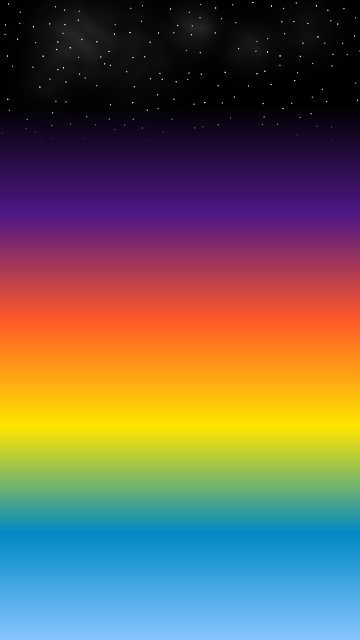
Reproduce this background procedurally as a Shadertoy shader.

```glsl
// Vertical dusk gradient from pale blue up to a black, hazy, starry sky.

// Sky colours, evenly spaced from bottom to top
const vec3 SKY[7] = vec3[7](
    vec3(0.53, 0.77, 1.00),   // pale blue
    vec3(0.00, 0.54, 0.77),   // deep blue
    vec3(1.00, 0.90, 0.00),   // yellow
    vec3(1.00, 0.35, 0.16),   // orange
    vec3(0.30, 0.09, 0.52),   // violet
    vec3(0.00),               // night
    vec3(0.00));

// Haze glows: centre x, centre y, radius (in canvas heights), strength
const vec4 HAZE[6] = vec4[6](
    vec4(0.115, 0.940, 0.055, 0.13),
    vec4(0.305, 0.957, 0.032, 0.14),
    vec4(0.390, 0.925, 0.034, 0.09),
    vec4(0.210, 0.915, 0.065, 0.07),
    vec4(0.480, 0.950, 0.045, 0.06),
    vec4(0.070, 0.865, 0.035, 0.04));

const float STAR_CELLS   = 42.0;    // star cells per canvas height
const float STAR_DENSITY = 0.75;    // share of cells holding a star
const float STAR_RADIUS  = 0.0011;  // in canvas heights
const float NIGHT_START  = 0.765;   // stars begin to appear
const float NIGHT_FULL   = 0.845;   // stars at full strength

vec3 hash32(vec2 p) {
    vec3 q = fract(p.xyx * vec3(0.1031, 0.1030, 0.0973));
    q += dot(q, q.yxz + 33.33);
    return fract((q.xxy + q.yzz) * q.zyx);
}

vec3 skyGradient(float height) {
    float t = clamp(height, 0.0, 0.9999) * 6.0;
    int band = int(t);
    return mix(SKY[band], SKY[band + 1], fract(t));
}

// Soft glows broken up by layered sines
float haze(vec2 p) {
    float glow = 0.0;
    for (int i = 0; i < 6; i++) {
        vec2 d = (p - HAZE[i].xy) / HAZE[i].z;
        glow += HAZE[i].w * exp(-dot(d, d));
    }
    float ripple = sin(p.x * 71.0 + 2.0 * sin(p.y * 53.0))
                 * sin(p.y * 83.0 + 2.0 * sin(p.x * 47.0));
    return glow * (0.9 + 0.2 * ripple);
}

// One small disc at a random place in each chosen cell
float stars(vec2 p, float pixel) {
    vec2 cell = floor(p * STAR_CELLS);
    vec3 rnd = hash32(cell + 17.0);
    vec2 centre = (cell + mix(vec2(0.12), vec2(0.88), rnd.xy)) / STAR_CELLS;
    float disc = 1.0 - smoothstep(STAR_RADIUS - 0.5 * pixel,
                                  STAR_RADIUS + 0.5 * pixel,
                                  length(p - centre));
    float brightness = mix(0.55, 1.0, fract(rnd.z * 57.0));
    return disc * brightness * step(rnd.z, STAR_DENSITY);
}

void mainImage(out vec4 fragColor, in vec2 fragCoord) {
    vec2 p = fragCoord / iResolution.y;
    float night = smoothstep(NIGHT_START, NIGHT_FULL, p.y);

    vec3 color = skyGradient(p.y);
    color += night * haze(p);
    color = mix(color, vec3(1.0), night * stars(p, 1.0 / iResolution.y));

    fragColor = vec4(color, 1.0);
}
```
